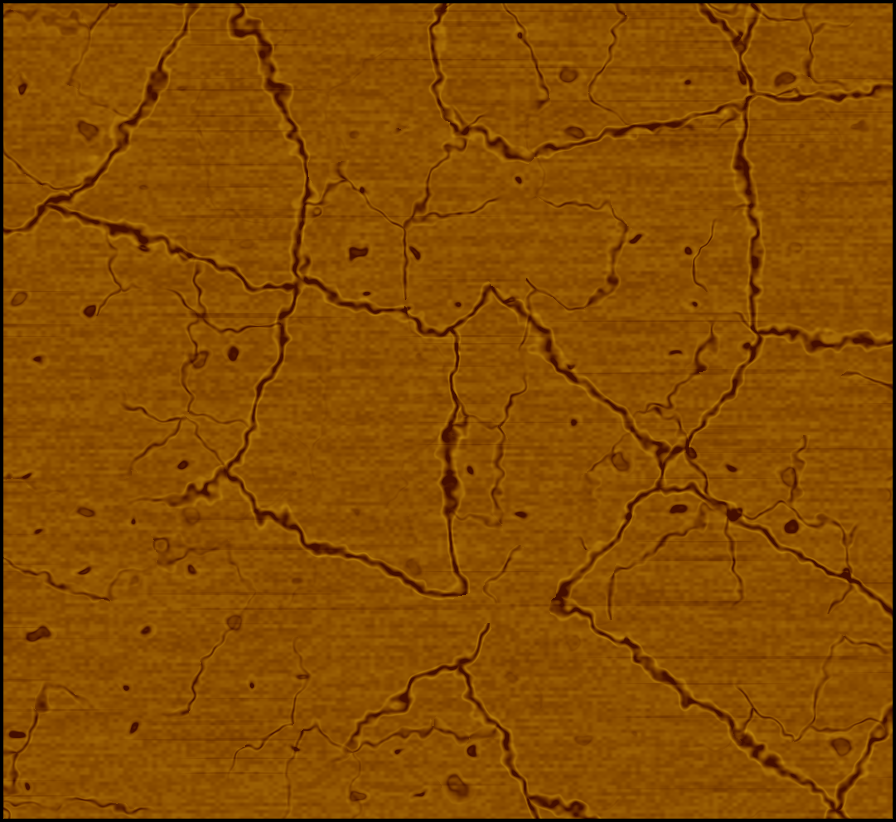
Reproduce this texture procedurally as a WebGL 1 fragment shader.

```glsl
precision highp float;
// Amber scan of a polycrystalline surface: dark grooves bound large grains,
// faint jagged cracks and pits lie between them, over horizontal scan lines.
// Grooves are warped Voronoi edges; one signed height picks the colour.
uniform vec2 u_resolution;

float hash(vec2 p) {
  vec3 q = fract(p.xyx * 0.1031);
  q += dot(q, q.yzx + 33.33);
  return fract((q.x + q.y) * q.z);
}

vec2 hash2(vec2 p) {
  return vec2(hash(p), hash(p + 71.7));
}

// Value noise centred on zero
float noise(vec2 p) {
  vec2 i = floor(p), f = fract(p);
  f = f * f * (3.0 - 2.0 * f);
  float low = mix(hash(i), hash(i + vec2(1.0, 0.0)), f.x);
  float high = mix(hash(i + vec2(0.0, 1.0)), hash(i + 1.0), f.x);
  return mix(low, high, f.y) - 0.5;
}

vec2 wobble(vec2 p) {
  return vec2(noise(p), noise(p + 37.3));
}

// Distance to the nearest cell edge, a random value per edge and one per cell
vec3 cellEdges(vec2 p) {
  vec2 base = floor(p), home = base, toHome = vec2(0.0);
  float nearest = 9.0;
  for (int y = -1; y <= 1; y++)
    for (int x = -1; x <= 1; x++) {
      vec2 cell = base + vec2(float(x), float(y));
      vec2 r = cell + 0.1 + 0.8 * hash2(cell) - p;
      if (dot(r, r) < nearest) {
        nearest = dot(r, r);
        home = cell;
        toHome = r;
      }
    }
  float edge = 9.0, edgeId = 0.0;
  for (int y = -2; y <= 2; y++)
    for (int x = -2; x <= 2; x++) {
      vec2 cell = home + vec2(float(x), float(y));
      vec2 r = cell + 0.1 + 0.8 * hash2(cell) - p;
      vec2 gap = r - toHome;
      if (dot(gap, gap) > 0.0001) {
        float d = dot(0.5 * (r + toHome), normalize(gap));
        if (d < edge) {
          edge = d;
          edgeId = hash(cell + home + 11.5);
        }
      }
    }
  return vec3(edge, edgeId, hash(home + 5.3));
}

float bell(float x) {
  return exp(-x * x);
}

// Scattered pits: small ones are solid, wide ones are shallow with a dark rim
float pits(vec2 p) {
  vec2 g = p * 15.0, cell = floor(g);
  vec2 centre = 0.3 + 0.4 * hash2(cell + 3.1);
  float size = hash(cell + 19.0);
  float radius = mix(0.03, 0.17, size * size * size);
  vec2 r = (fract(g) - centre) * vec2(mix(0.6, 1.1, hash(cell + 8.0)), 1.0);
  float d = length(r) - radius;
  float solid = 1.0 - smoothstep(-0.02, 0.04, d);
  float depth = mix(1.2, 0.4, smoothstep(0.08, 0.12, radius));
  float pit = solid * depth + 0.45 * bell(d / 0.03) - 0.2 * bell((d - 0.08) / 0.03);
  return pit * step(0.62, hash(cell + 43.0));
}

void main() {
  vec2 p = gl_FragCoord.xy / u_resolution.y;
  float width = u_resolution.x / u_resolution.y;

  // Scan lines and grain
  float height = 0.07 + 0.32 * noise(p * vec2(9.0, 235.0))
    + 0.48 * noise(p * vec2(170.0, 235.0) + 9.0);
  height -= 0.28 * smoothstep(0.32, 0.45, noise(p * vec2(3.5, 220.0) + 51.0));

  // Jagged coordinates shared by every boundary
  vec2 jagged = p + 0.022 * wobble(p * 28.0) + 0.012 * wobble(p * 85.0);
  float beads = 1.0 + 1.3 * noise(p * 120.0);

  // Large grains, fading out towards the lower left
  float region = smoothstep(0.55, 0.75, p.y + 1.3 * p.x);
  vec3 grain = cellEdges((jagged + 0.07 * wobble(p * 5.0)) * 3.4 + 13.0);
  float d = grain.x / 3.4;
  float groove = smoothstep(0.1, 0.2, grain.y) * region;
  height += groove * (0.5 * bell((d - 0.0068) / 0.0022) - 1.3 * beads * bell(d / 0.0036));

  // Fine broken cracks, sparse inside the clean grains
  float clean = region * step(0.55, grain.z);
  vec2 bent = jagged + 0.01 * wobble(p * 50.0 + 7.0) + 0.05 * wobble(p * 9.0 + 4.0);
  vec3 crack = cellEdges(bent * 8.0 + 40.0);
  float c = crack.x / 8.0;
  float trace = smoothstep(0.3, 0.45, crack.y) * mix(1.0, 0.15, clean);
  trace *= smoothstep(-0.35, -0.05, noise(p * 16.0 + 60.0));
  height += trace * (0.25 * bell((c - 0.0048) / 0.0018) - 0.8 * beads * bell(c / 0.0023));

  height -= pits(p + 0.012 * wobble(p * 70.0)) * mix(1.0, 0.3, clean);

  // Amber ramp
  vec3 amber = vec3(0.54, 0.30, 0.0);
  vec3 color = height > 0.0
    ? mix(amber, vec3(0.73, 0.51, 0.04), min(height, 1.2))
    : mix(amber, vec3(0.33, 0.11, 0.0), min(-height, 1.3));

  // Black frame
  vec2 inset = min(p, vec2(width, 1.0) - p);
  color *= smoothstep(0.003, 0.005, min(inset.x, inset.y));
  gl_FragColor = vec4(max(color, 0.0), 1.0);
}
```
